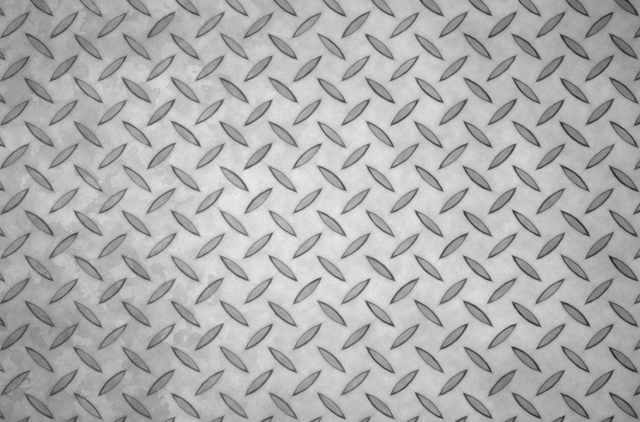
Give the GLSL for this texture, as a WebGL 2 fragment shader.

```glsl
#version 300 es
precision highp float;
// Worn steel tread plate: crossed rows of raised lens-shaped studs under a soft vignette.
uniform vec2 u_resolution;
out vec4 outColor;

const float PITCH_X = 0.1154;               // column spacing, in canvas heights
const vec2 FIRST_STUD = vec2(0.0356, 0.0593); // from the upper left corner
const vec2 STUD_SIZE = vec2(0.0415, 0.0090);  // half length, half width
const float STUD_ROUNDING = 0.0009;
const float STUD_ANGLE = 0.735;

float hash(vec2 p) {
  vec3 q = fract(vec3(p.xyx) * 0.1031);
  q += dot(q, q.yzx + 33.33);
  return fract((q.x + q.y) * q.z);
}

float noise(vec2 p) {
  vec2 i = floor(p), f = fract(p);
  f = f * f * (3.0 - 2.0 * f);
  return mix(mix(hash(i), hash(i + vec2(1, 0)), f.x),
             mix(hash(i + vec2(0, 1)), hash(i + vec2(1, 1)), f.x), f.y);
}

float fbm(vec2 p) {
  float sum = 0.0, weight = 0.5;
  for (int i = 0; i < 5; i++) {
    sum += weight * noise(p);
    p = p * 2.03 + 17.0;
    weight *= 0.5;
  }
  return sum;
}

// Flat tone of the nearest crystal in a jittered grid
float spangle(vec2 p) {
  vec2 cell = floor(p);
  float nearest = 9.0, tone = 0.5;
  for (int y = -1; y <= 1; y++)
    for (int x = -1; x <= 1; x++) {
      vec2 id = cell + vec2(x, y);
      vec2 site = id + vec2(hash(id + 31.0), hash(id + 57.0));
      float d = distance(p, site);
      if (d < nearest) { nearest = d; tone = hash(id + 83.0); }
    }
  return tone;
}

// Signed distance to a pointed lens lying along x
float lens(vec2 p, vec2 size) {
  float radius = dot(size, size) / (2.0 * size.y);
  return length(vec2(p.x, abs(p.y) + radius - size.y)) - radius;
}

mat2 rotation(float a) {
  return mat2(cos(a), -sin(a), sin(a), cos(a));
}

// Lay one family of studs, tilted by angle, over the base tone
float addStuds(float base, vec2 grid, vec2 pitch, vec2 uv, float angle, float seed, float pixel) {
  vec2 id = floor(grid + 0.5);
  float wear = hash(id + seed);
  float side = hash(id + seed + 41.0);
  vec2 jitter = (vec2(hash(id + seed + 7.0), hash(id + seed + 13.0)) - 0.5) * 0.002;
  vec2 p = rotation(angle + (wear - 0.5) * 0.05) * ((grid - id) * pitch + jitter);
  float rough = (noise(uv * 110.0 + seed) - 0.5) * 0.0010;
  float d = lens(p, STUD_SIZE * vec2(1.0, 0.96 + 0.08 * wear)) - STUD_ROUNDING + rough;

  // Faint shadow around the foot
  float rightward = smoothstep(0.4, 1.5, uv.x);
  float falling = step(angle, 0.0);
  base *= 1.0 - 0.17 * exp(-max(d, 0.0) * 260.0);

  // Crown, slightly darker than the plate and brushed along its length
  float brushed = fbm(vec2(p.x * 40.0, p.y * 220.0) + id * 5.0);
  float crown = base * (1.0 - 0.05 * wear - 0.09 * rightward + 0.18 * (brushed - 0.5));
  float tone = mix(base, crown, 1.0 - smoothstep(-pixel, pixel, d));

  // Thin outline, heavier on one flank and toward the tips
  float flank = smoothstep(0.005, -0.006, p.y * (side > 0.25 ? 1.0 : -1.0));
  float tip = smoothstep(0.55, 1.0, abs(p.x) / STUD_SIZE.x);
  float halfWidth = 0.0007 + 0.0010 * flank * (0.5 + 0.6 * wear) + 0.0005 * tip;
  float line = 1.0 - smoothstep(halfWidth - pixel * 0.6, halfWidth + pixel, abs(d + 0.0006));
  float depth = 0.22 + 0.17 * flank + 0.08 * tip + (0.10 + 0.08 * falling) * rightward;
  return tone * (1.0 - depth * line * (0.75 + 0.5 * noise(uv * 70.0)));
}

// Uneven light, zinc crystals and grain of the flat plate
float plate(vec2 uv, float aspect) {
  vec2 c = vec2(uv.x / aspect, uv.y) - 0.5;
  float tone = 0.862 - 0.72 * c.x * c.x - 0.46 * c.y * c.y;
  tone -= 0.05 * smoothstep(0.05, -0.4, c.x) * smoothstep(0.15, -0.3, c.y);
  vec2 warp = vec2(fbm(uv * 30.0), fbm(uv * 30.0 + 50.0));
  float crystals = spangle(uv * 26.0 + warp * 2.4) - 0.5;
  tone += crystals * mix(0.09, 0.012, smoothstep(-0.28, 0.05, c.x));
  tone += 0.12 * (fbm(uv * 9.0 + 3.0) - 0.5);
  tone += 0.10 * (fbm(uv * 50.0) - 0.5);
  return tone + 0.035 * (noise(uv * 260.0) - 0.5);
}

void main() {
  vec2 uv = gl_FragCoord.xy / u_resolution.y;
  float pixel = 1.0 / u_resolution.y;

  // Rows spread slightly toward the bottom
  float down = 1.0 - uv.y - FIRST_STUD.y;
  vec2 grid = vec2((uv.x - FIRST_STUD.x) / PITCH_X, down * (9.743 - 0.361 * down));
  vec2 pitch = vec2(PITCH_X, -1.0 / (9.743 - 0.722 * down));

  float tone = plate(uv, u_resolution.x / u_resolution.y);
  tone = addStuds(tone, grid, pitch, uv, STUD_ANGLE, 100.0, pixel);
  tone = addStuds(tone, grid - 0.5, pitch, uv, -STUD_ANGLE, 200.0, pixel);
  outColor = vec4(vec3(clamp(tone, 0.0, 1.0)), 1.0);
}
```
